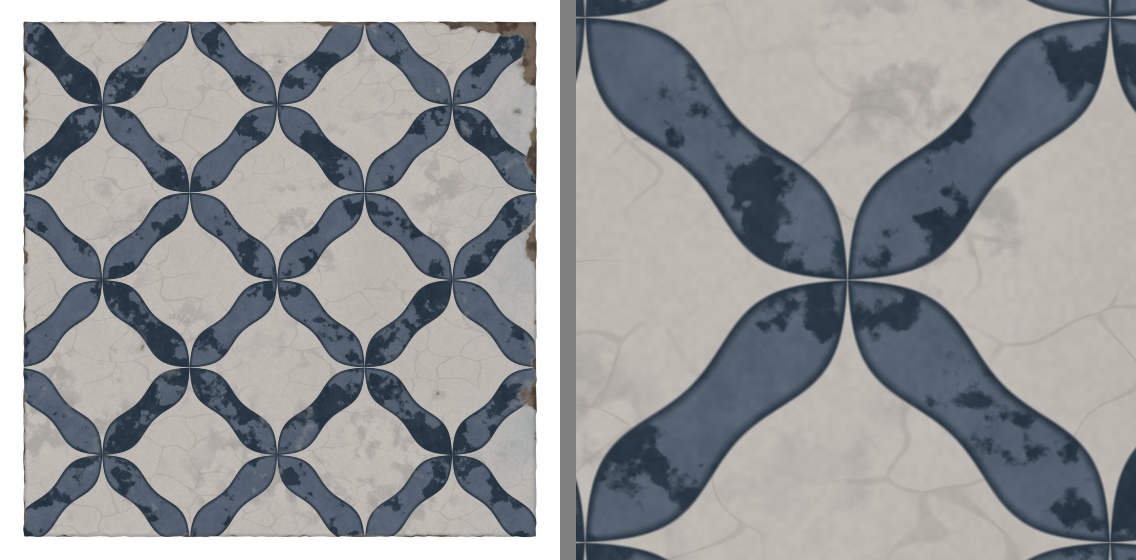
Left, the full canvas; right, a detail of the centre.
Give the GLSL for this pattern, as a three.js fragment shader.

```glsl
// A worn glazed tile on white: navy wavy petals form a diagonal lattice on cream.
// Petals are sine profiles in a grid turned by 45 degrees; value noise gives the
// mottled ink, stains and rusty rim, and cell borders give the fine crackle.
varying vec2 vUv;

const vec2 TILE_CENTER = vec2(0.5, 0.5013);
const vec2 TILE_HALF = vec2(0.4575, 0.4597);
const float TILE_CORNER = 0.003;
const vec2 NODE = vec2(0.495, 0.5);       // one crossing of the lattice
const float PITCH = 0.3125;               // crossing to crossing along a row
const float PETAL_BODY = 0.142;           // half width, relative to petal length
const float PETAL_WAIST = 0.045;          // pinch at the middle of a petal
const float SOFT = 0.0013;                // edge smoothing in canvas units
const float INK_SCALE = 27.0;
const float CRACK_SCALE = 17.0;
const float CRACK_DEPTH = 0.045;
const float RIM_WEAR = 0.006;
const float RIGHT_WEAR = 0.011;
const float CORNER_WEAR = 0.045;
const vec3 WHITE = vec3(1.0);
const vec3 CREAM = vec3(0.745, 0.723, 0.702);
const vec3 STAIN = vec3(0.59, 0.58, 0.57);
const vec3 FROST = vec3(0.64, 0.66, 0.67);
const vec3 NAVY = vec3(0.16, 0.215, 0.265);
const vec3 SLATE = vec3(0.345, 0.39, 0.45);
const vec3 RUST = vec3(0.44, 0.385, 0.33);
const vec3 DARK_RUST = vec3(0.27, 0.22, 0.18);
const float PI = 3.14159;

float hash(vec2 p) {
  vec3 a = fract(p.xyx * 0.1031);
  a += dot(a, a.yzx + 33.33);
  return fract((a.x + a.y) * a.z);
}

float noise(vec2 p) {
  vec2 i = floor(p), f = fract(p);
  f = f * f * (3.0 - 2.0 * f);
  return mix(mix(hash(i), hash(i + vec2(1, 0)), f.x),
             mix(hash(i + vec2(0, 1)), hash(i + vec2(1, 1)), f.x), f.y);
}

float fbm(vec2 p) {
  float sum = 0.0, gain = 0.5;
  for (int i = 0; i < 5; i++) {
    sum += gain * noise(p);
    p = mat2(0.8, 0.6, -0.6, 0.8) * p * 2.05 + 7.3;
    gain *= 0.5;
  }
  return sum / 0.96875;
}

float boxDistance(vec2 p, vec2 halfSize, float radius) {
  vec2 d = abs(p) - halfSize + radius;
  return length(max(d, 0.0)) + min(max(d.x, d.y), 0.0) - radius;
}

// Distance to the petals running along q.x, and the id of the nearest one.
float petalDistance(vec2 q, out vec2 id) {
  float t = fract(q.x);
  id = vec2(floor(q.x), floor(q.y + 0.5));
  float halfWidth = PETAL_BODY * sin(PI * t) + PETAL_WAIST * sin(3.0 * PI * t);
  return (abs(q.y - id.y) - halfWidth) * PITCH * 0.7071;
}

// Thin broken lines on the borders of scattered cells.
float crackle(vec2 p) {
  p += 0.5 * vec2(noise(p * 1.7), noise(p * 1.7 + 31.0));
  vec2 base = floor(p);
  float near = 9.0, next = 9.0;
  for (int y = -1; y <= 1; y++)
    for (int x = -1; x <= 1; x++) {
      vec2 c = base + vec2(x, y);
      float d = distance(p, c + vec2(hash(c + 50.0), hash(c + 90.0)));
      next = min(next, max(near, d));
      near = min(near, d);
    }
  return (1.0 - smoothstep(0.015, 0.06, next - near)) * smoothstep(0.25, 0.6, noise(p * 0.9));
}

float spot(vec2 p, vec2 center, float size) {
  vec2 d = (p - center) / size;
  return exp(-dot(d, d));
}

void main() {
  vec2 p = vUv;
  float rim = boxDistance(p - TILE_CENTER, TILE_HALF, TILE_CORNER) + 0.002 * (noise(p * 90.0) - 0.5);
  float rightSide = smoothstep(0.8, 0.95, p.x);

  // Crackled and stained glaze
  float cloud = fbm(p * 9.0 + 40.0), fleck = fbm(p * 48.0 + 11.0);
  vec3 color = CREAM * (0.97 + 0.06 * cloud);
  color -= CRACK_DEPTH * crackle(p * CRACK_SCALE * vec2(0.8, 1.1));
  color = mix(color, STAIN, 0.55 * smoothstep(0.5, 0.72, cloud) * smoothstep(0.42, 0.66, fleck));
  color = mix(color, FROST, 0.65 * rightSide * smoothstep(0.35, 0.6, cloud));

  // Petal lattice, each petal with its own amount of faded ink
  vec2 q = vec2(p.x - NODE.x + p.y - NODE.y, p.x - NODE.x - p.y + NODE.y) / PITCH;
  vec2 idA, idB;
  float a = petalDistance(q, idA), b = petalDistance(q.yx, idB);
  float petal = min(a, b);
  float fade = hash(a < b ? idA + 20.0 : idB + 70.0);
  float ink = 0.72 * fbm(p * INK_SCALE) + 0.28 * fbm(p * 110.0 + 5.0);
  float cut = 0.56 - 0.16 * fade - 0.03 * p.x;
  float faded = smoothstep(cut - 0.045, cut + 0.045, ink) * smoothstep(0.0, 0.007, -petal);
  vec3 inkColor = mix(NAVY, SLATE, faded * 0.95) + 0.07 * (fleck - 0.5);
  color = mix(color, inkColor, 1.0 - smoothstep(-SOFT, SOFT, petal));

  // Rusty chips, widest on the right and at the upper right corner
  float corner = spot(p, TILE_CENTER + TILE_HALF, 0.1);
  float blots = spot(p, vec2(0.05, 0.78), 0.035) + spot(p, vec2(0.05, 0.5), 0.03);
  float reach = RIM_WEAR + RIGHT_WEAR * rightSide + CORNER_WEAR * corner + 0.014 * blots;
  float strength = 0.36 + 0.07 * rightSide + 0.08 * corner + 0.1 * blots;
  float chip = fbm(p * 24.0 + 63.0) - 0.85 + strength * exp(min(rim, 0.0) / reach);
  vec3 rust = mix(DARK_RUST, RUST, smoothstep(0.3, 0.55, fleck));
  color = mix(color, STAIN, 0.5 * smoothstep(-0.14, 0.0, chip));
  color = mix(color, rust, 0.92 * smoothstep(-0.03, 0.05, chip));

  // Grain, rounded rim and surround
  color += 0.025 * (noise(p * 260.0) - 0.5);
  color *= 1.0 - 0.14 * smoothstep(-0.008, 0.0, rim);
  color = mix(color, WHITE, smoothstep(-SOFT, SOFT, rim));
  gl_FragColor = vec4(color, 1.0);
}
```
